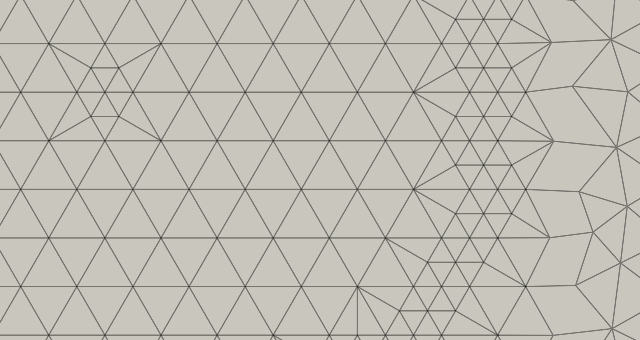
A WebGL 2 fragment shader for this pattern:

```glsl
#version 300 es
precision highp float;
// A thin-lined triangle mesh on warm grey. A regular lattice is halved in
// some cells, split towards its coarse neighbours, and joined on the right
// to an irregular mesh. Lengths are in lattice edges, with y pointing down.

uniform vec2 u_resolution;
out vec4 fragColor;

const float EDGE = 0.16503;               // lattice edge / canvas height
const vec2 ORIGIN = vec2(0.1434, 0.1282); // first lattice node, from top left
const float ROW = 0.8660254;              // row spacing in edges
const float HALF_WIDTH = 0.0056;
const vec3 PAPER = vec3(0.787, 0.777, 0.745);
const vec3 INK = vec3(0.12, 0.12, 0.11);

// Irregular columns, listed from row -1 to row 7
const vec2 NEAR_COLUMN[9] = vec2[9](
  vec2(9.34, -0.77), vec2(8.96, -0.02), vec2(9.33, 0.76),
  vec2(9.00, 1.74), vec2(9.45, 2.64), vec2(8.93, 3.46),
  vec2(9.39, 4.31), vec2(8.99, 5.20), vec2(9.39, 6.06));
const vec2 FAR_COLUMN[9] = vec2[9](
  vec2(10.10, -0.92), vec2(10.02, -0.07), vec2(10.32, 0.86),
  vec2(10.12, 1.85), vec2(10.31, 2.90), vec2(9.70, 3.36),
  vec2(10.19, 3.91), vec2(10.04, 5.08), vec2(10.28, 6.06));

// Box-filtered coverage of a thin line at distance d
float lineCoverage(float d, float pixel) {
  float reach = 0.65 * pixel;
  float overlap = min(d + reach, HALF_WIDTH) - max(d - reach, -HALF_WIDTH);
  return clamp(overlap / (2.0 * reach), 0.0, 1.0);
}

float segmentDistance(vec2 p, vec2 a, vec2 b) {
  vec2 ab = b - a;
  float t = clamp(dot(p - a, ab) / dot(ab, ab), 0.0, 1.0);
  return length(p - a - t * ab);
}

vec2 latticePoint(float x, float row) { return vec2(x, row * ROW); }

// 0 on even rows, 1 on odd rows
float zigzag(float row) { return 1.0 - abs(1.0 - mod(row, 2.0)); }

float latticeInk(vec2 p, float density, float pixel) {
  float row = p.y / ROW;
  vec3 t = vec3(row, p.x - 0.5 * row, p.x + 0.5 * row) * density;
  vec3 d = abs(fract(t + 0.5) - 0.5) * ROW / density;
  float clear = 1.0;
  for (int i = 0; i < 3; i++) clear *= 1.0 - lineCoverage(d[i], pixel);
  return 1.0 - clear;
}

// Left side of the halved strip
float stripLeft(float row) {
  return 7.0 + 0.5 * (row < 4.0 ? zigzag(row) : 4.0 - row)
    - (row > 6.0 ? 1.0 : 0.0);
}

vec2 meshNode(int row, int column) {
  if (column == 0) return latticePoint(8.0 + 0.5 * zigzag(float(row)), float(row));
  return column == 1 ? NEAR_COLUMN[row + 1] : FAR_COLUMN[row + 1];
}

// Cells at the strip's sides, each split towards its far corner
float splitDistance(vec2 p) {
  float d = 1e3;
  for (int band = -1; band < 7; band++) {
    float middle = float(band) + 0.5;
    float left = stripLeft(middle);
    bool leansLeft = stripLeft(middle - 0.25) > stripLeft(middle + 0.25);
    int leftRow = leansLeft ? band : band + 1;
    int rightRow = leansLeft ? band + 1 : band;
    d = min(d, segmentDistance(p, latticePoint(left, middle),
      latticePoint(left - 0.75, float(leftRow))));
    float right = left + (band == 6 ? 2.0 : 1.0);
    d = min(d, segmentDistance(p, latticePoint(right, middle),
      meshNode(rightRow, band < 4 ? 1 : 0)));
  }
  return min(d, segmentDistance(p, latticePoint(5.5, 5.0), latticePoint(5.5, 6.0)));
}

// Irregular triangles, with a fan running off the right side
float meshDistance(vec2 p) {
  float d = 1e3;
  for (int row = -1; row < 8; row++) {
    bool even = (row & 1) == 0;
    for (int column = 0; column < 3; column++) {
      vec2 a = meshNode(row, column);
      if (column < 2) d = min(d, segmentDistance(p, a, meshNode(row, column + 1)));
      if (!even || column == 0) continue;
      for (int side = -1; side <= 1; side += 2) {
        d = min(d, segmentDistance(p, a, meshNode(row + side, column - 1)));
        if (column == 2) d = min(d, segmentDistance(p, a, meshNode(row + side, 2)));
      }
    }
    if (row == 4) continue;
    float rimY = -0.62 + 1.03 * float(row > 4 ? row - 1 : row);
    vec2 outer = meshNode(row, 2);
    d = min(d, segmentDistance(p, outer, vec2(11.02, rimY)));
    d = min(d, segmentDistance(p, outer, vec2(11.02, rimY + 1.03)));
  }
  return min(d, segmentDistance(p, meshNode(3, 2), meshNode(5, 2)));
}

void main() {
  vec2 uv = gl_FragCoord.xy / u_resolution.y;
  vec2 p = (vec2(uv.x, 1.0 - uv.y) - ORIGIN) / EDGE;
  float pixel = 1.0 / (EDGE * u_resolution.y);
  float row = p.y / ROW;

  // Halved cells: the long strip and a small diamond
  float fromLeft = p.x - stripLeft(row);
  bool inStrip = fromLeft > 0.0 && fromLeft < (row > 6.0 ? 2.0 : 1.0);
  vec2 folded = abs(vec2(p.x - 1.0, row - 1.0));
  bool inDiamond = folded.x < 0.5 * (1.0 - folded.y);
  float ink = latticeInk(p, inStrip || inDiamond ? 2.0 : 1.0, pixel);
  ink *= 1.0 - step(8.0 + 0.5 * zigzag(row) + pixel, p.x);

  // Splits around both regions and the free mesh
  float d = min(splitDistance(p), meshDistance(p));
  d = min(d, segmentDistance(vec2(folded.x, folded.y * ROW),
    latticePoint(0.25, 0.5), latticePoint(1.0, 1.0)));
  ink = 1.0 - (1.0 - ink) * (1.0 - lineCoverage(d, pixel));
  fragColor = vec4(mix(PAPER, INK, ink), 1.0);
}
```
